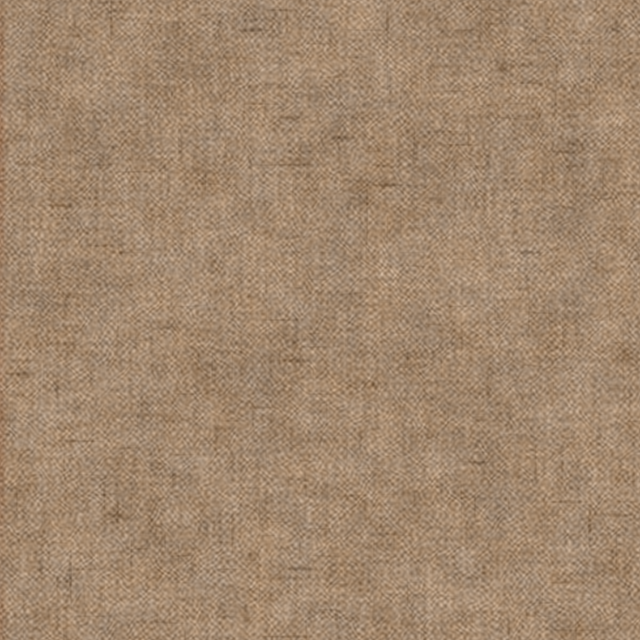
This texture is drawn by a Shadertoy shader. Its source:

```glsl
const vec3 CLOTH_COLOR = vec3(0.636, 0.533, 0.432);
const vec3 EDGE_TINT = vec3(-0.03, -0.07, -0.08);
const vec3 WARM_SHIFT = vec3(0.020, 0.0, -0.022);
const float THREADS = 184.0;        // threads across the canvas height
const float WEAVE_CONTRAST = 0.064;
const float GRAIN_SCALE = 150.0;
const float GRAIN_CONTRAST = 0.115;
const float THREAD_CONTRAST = 0.055;
const float SLUB_CONTRAST = 0.14;
const float MOTTLE_CONTRAST = 0.045;
const int STAINS = 8;
const int FIBRES = 9;
const float PI = 3.14159265;

// Integer hash giving two values from 0 to 1
vec2 hash2(vec2 cell) {
    uvec2 q = uvec2(ivec2(cell)) * uvec2(1597334677u, 3812015801u);
    uint n = (q.x ^ q.y) * 1597334677u;
    n = (n ^ (n >> 15)) * 2246822519u;
    n ^= n >> 13;
    return vec2(n & 65535u, n >> 16) / 65535.0;
}

float cornerSlope(vec2 cell, vec2 offset) {
    float angle = 2.0 * PI * hash2(cell).x;
    return dot(vec2(cos(angle), sin(angle)), offset);
}

float gradientNoise(vec2 p) {
    vec2 i = floor(p), f = p - i;
    vec2 u = f * f * f * (f * (f * 6.0 - 15.0) + 10.0);
    vec2 e = vec2(1.0, 0.0);
    float low = mix(cornerSlope(i, f), cornerSlope(i + e.xy, f - e.xy), u.x);
    float high = mix(cornerSlope(i + e.yx, f - e.yx), cornerSlope(i + e.xx, f - e.xx), u.x);
    return mix(low, high, u.y);
}

// Plain weave: alternating raised threads, bent and unevenly spun
float weave(vec2 uv) {
    vec2 bend = vec2(gradientNoise(uv * 11.0 + 5.0), gradientNoise(uv * 11.0 + 47.0)) * 1.6;
    bend += vec2(gradientNoise(uv * 58.0 + 81.0), gradientNoise(uv * 58.0 + 133.0)) * 0.8;
    vec2 p = uv * THREADS + bend;
    float relief = sin(PI * p.x) * sin(PI * p.y);
    float strength = 1.0 + 0.9 * gradientNoise(uv * 34.0 + 19.0);
    return relief * strength * smoothstep(1.0, 2.0, iResolution.y / THREADS);
}

// Brightness differences between single threads, in both directions
float threadTone(vec2 uv) {
    float warp = gradientNoise(uv * vec2(THREADS * 0.7, 13.0) + 211.0);
    float weft = gradientNoise(uv * vec2(13.0, THREADS * 0.7) + 307.0);
    return warp + weft;
}

// Sparse dark thickened threads
float slubs(vec2 uv) {
    float across = gradientNoise(uv * vec2(14.0, 95.0) + 401.0);
    float upright = gradientNoise(uv * vec2(95.0, 14.0) + 503.0);
    return smoothstep(0.30, 0.75, across) + 0.8 * smoothstep(0.30, 0.75, upright);
}

float stains(vec2 uv, float aspect) {
    float shade = 0.0;
    for (int i = 0; i < STAINS; i++) {
        vec2 center = hash2(vec2(i, 71)) * vec2(aspect, 1.0);
        vec2 kind = hash2(vec2(i, 113));
        float radius = mix(0.005, 0.026, kind.x);
        vec2 d = (uv - center) / radius;
        shade += mix(0.13, 0.035, kind.x) * exp(-dot(d, d));
    }
    return shade;
}

// Short dark fibres lying on the cloth
float fibres(vec2 uv, float aspect) {
    float shade = 0.0;
    for (int i = 0; i < FIBRES; i++) {
        vec2 kind = hash2(vec2(i, 157));
        vec2 d = uv - hash2(vec2(i, 199)) * vec2(aspect, 1.0);
        float angle = PI * kind.x;
        vec2 along = vec2(cos(angle), sin(angle));
        float halfLength = mix(0.006, 0.032, kind.y);
        float t = clamp(dot(d, along), -halfLength, halfLength);
        float reach = length(d - along * t) / 0.0024;
        shade += 0.07 * exp(-reach * reach) * (1.0 - 0.6 * abs(t) / halfLength);
    }
    return shade;
}

void mainImage(out vec4 fragColor, in vec2 fragCoord) {
    vec2 uv = fragCoord / iResolution.y;
    float aspect = iResolution.x / iResolution.y;

    // Cloth relief and grain
    float tone = WEAVE_CONTRAST * weave(uv);
    tone += GRAIN_CONTRAST * gradientNoise(uv * GRAIN_SCALE + 607.0);
    tone += THREAD_CONTRAST * threadTone(uv);

    // Wear and marks
    tone += MOTTLE_CONTRAST * (gradientNoise(uv * 6.0 + 701.0) + gradientNoise(uv * 24.0 + 809.0));
    tone -= SLUB_CONTRAST * slubs(uv) + stains(uv, aspect) + fibres(uv, aspect);

    // Colour drift and worn left border
    vec3 color = CLOTH_COLOR + tone;
    color += WARM_SHIFT * (gradientNoise(uv * 16.0 + 907.0) + gradientNoise(uv * 70.0 + 31.0));
    float edge = 1.0 - smoothstep(0.0, 0.014, uv.x);
    color += EDGE_TINT * edge * (0.7 + gradientNoise(vec2(uv.y * 9.0, 3.5)));

    fragColor = vec4(clamp(color, 0.0, 1.0), 1.0);
}
```
